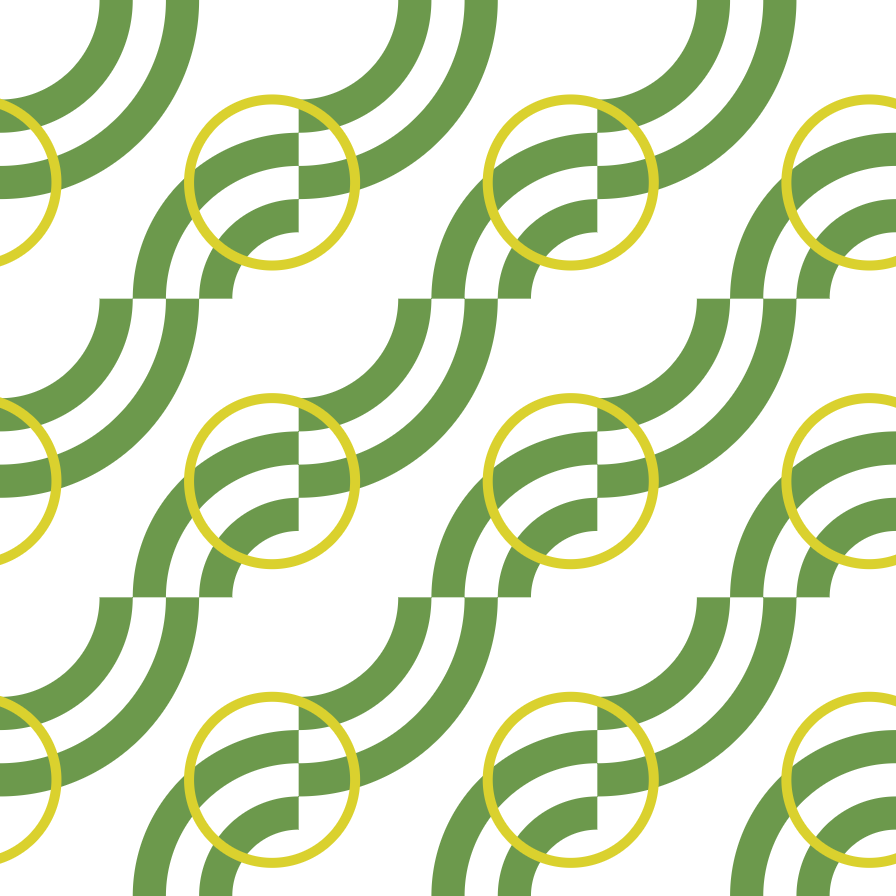
Write a Shadertoy shader that draws this pattern.

```glsl
// Three by three square tiles: each has two pairs of concentric green quarter
// arcs around opposite corners, under a thin yellow ring that spans the tile seam.
// Shapes are distance functions, blended by their coverage of one pixel.

const float REPEATS = 3.0;
const vec3 WHITE  = vec3(1.0);
const vec3 GREEN  = vec3(0.425, 0.600, 0.300);
const vec3 YELLOW = vec3(0.855, 0.820, 0.180);

const float BAND_WIDTH  = 1.0 / 9.0;
const vec2  RING_CENTER = vec2(0.911, 0.389);
const float RING_RADIUS = 0.278;
const float RING_WIDTH  = 0.0335;

float coverage(float dist, float pixel) {
    return clamp(0.5 - dist / pixel, 0.0, 1.0);
}

float ringDistance(vec2 p, float radius, float width) {
    return abs(length(p) - radius) - 0.5 * width;
}

// Two bands around the origin, cut to the quadrant that side points into.
float quarterArcs(vec2 p, vec2 side, float inner, float outer, float width) {
    float bands = min(ringDistance(p, inner, width), ringDistance(p, outer, width));
    vec2 outside = -p * side;
    return max(bands, max(outside.x, outside.y));
}

float tileArcs(vec2 p, float width) {
    float upper = quarterArcs(p - vec2(0.0, 1.0), vec2(1.0, -1.0),
                              3.5 * width, 5.5 * width, width);
    float lower = quarterArcs(p - vec2(1.0, 0.0), vec2(-1.0, 1.0),
                              2.5 * width, 4.5 * width, width);
    return min(upper, lower);
}

// Sums adjacent tiles so that the cut ends are smooth across the seams.
float arcsCoverage(vec2 cell, float width, float pixel) {
    float total = 0.0;
    for (int y = -1; y <= 1; y++) {
        for (int x = -1; x <= 1; x++) {
            total += coverage(tileArcs(cell - vec2(x, y), width), pixel);
        }
    }
    return min(total, 1.0);
}

void mainImage(out vec4 fragColor, in vec2 fragCoord) {
    vec2 p = REPEATS * fragCoord / iResolution.y;
    float pixel = REPEATS / iResolution.y;

    float arcs = arcsCoverage(fract(p), BAND_WIDTH, pixel);

    // Wrapped offset keeps the ring whole across tile seams.
    vec2 ringOffset = fract(p - RING_CENTER + 0.5) - 0.5;
    float ring = coverage(ringDistance(ringOffset, RING_RADIUS, RING_WIDTH), pixel);

    vec3 color = mix(WHITE, GREEN, arcs);
    color = mix(color, YELLOW, ring);
    fragColor = vec4(color, 1.0);
}
```
